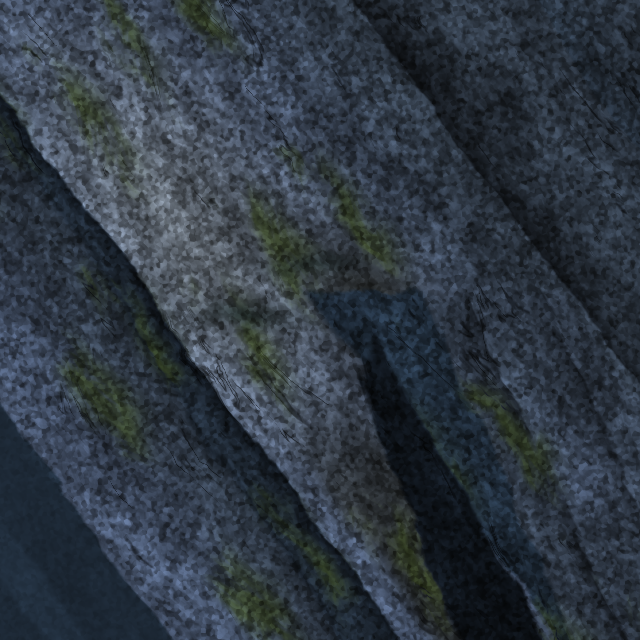
Write a Shadertoy shader that draws this texture.

```glsl
// Draws weathered blue-grey rock slabs with diagonal cracks, shaded hollows and moss.

const vec3 DEEP  = vec3(0.065, 0.090, 0.120);
const vec3 SLATE = vec3(0.110, 0.155, 0.205);
const vec3 DUSK  = vec3(0.170, 0.205, 0.250);
const vec3 BLUE  = vec3(0.235, 0.280, 0.360);
const vec3 PALE  = vec3(0.350, 0.380, 0.415);
const vec3 EARTH = vec3(0.180, 0.195, 0.200);
const vec3 MOSS  = vec3(0.165, 0.205, 0.085);

vec2 hash2(vec2 p) {
    vec3 h = fract(p.xyx * vec3(0.1031, 0.1030, 0.0973));
    h += dot(h, h.yzx + 33.33);
    return fract((h.xx + h.yz) * h.zy);
}

// Soft cellular noise: random cell tones blended by nearness, about -0.5 to 0.5.
float cells(vec2 p, float sharpness) {
    vec2 base = floor(p);
    float sum = 0.0, total = 0.0001;
    for (int y = -1; y <= 1; y++)
    for (int x = -1; x <= 1; x++) {
        vec2 id = base + vec2(x, y);
        vec2 d = id + hash2(id) - p;
        float weight = exp(-sharpness * dot(d, d));
        sum += weight * (hash2(id + 71.0).x - 0.5);
        total += weight;
    }
    return sum / total;
}

// Layered, mutually bent sines, roughly -1 to 1.
float waves(vec2 p) {
    float sum = 0.0, amp = 0.5;
    for (int i = 0; i < 5; i++) {
        p += 0.6 * sin(p.yx * 1.3 + float(i));
        sum += amp * sin(p.x) * cos(p.y);
        p = mat2(1.5, 1.1, -1.1, 1.5) * p + 1.7;
        amp *= 0.62;
    }
    return sum;
}

float rise(float x, float at, float soft) {
    return smoothstep(at - soft, at + soft, x);
}

float band(float x, float lo, float hi, float soft) {
    return rise(x, lo, soft) * (1.0 - rise(x, hi, soft));
}

// Shadow with a crisp start at zero that fades over a given reach.
float shadow(float x, float reach) {
    return rise(x, 0.0, 0.003) * exp(-max(x, 0.0) / reach);
}

float blob(vec2 p, vec2 centre, vec2 radius) {
    vec2 d = (p - centre) / radius;
    return exp(-dot(d, d));
}

// Broken rows of moss; q.x runs across the slabs, q.y along them.
float mossCover(vec2 q, float rough) {
    float cover = 0.0;
    for (int i = 0; i < 5; i++) {
        float row = float(i);
        float across = (q.x - 0.36 - 0.12 * row + 0.022 * rough) / 0.024;
        float along = cos(15.0 * (q.y + 0.21) + 0.9 * sin(row * 2.4));
        cover += exp(-across * across) * smoothstep(-0.5, 1.1, along + 0.9 * rough);
    }
    return cover;
}

// Large slabs, the boulder and the shadows between them.
vec3 slabs(vec2 q, float rough) {
    float c = q.x, s = q.y;
    vec3 col = SLATE * (1.0 + 0.2 * band(c, 0.06, 0.11, 0.006));
    vec3 lower = mix(BLUE, DUSK, 0.9 * rise(c, 0.36, 0.09));
    col = mix(col, lower, rise(c, 0.217, 0.003));

    // Main slab, palest in its upper middle
    float glow = blob(q, vec2(0.61, -0.34), vec2(0.16, 0.32));
    vec3 face = mix(mix(BLUE, DUSK, rise(c, 0.90, 0.13)), PALE, glow);
    face = mix(face, EARTH * 0.85, blob(q, vec2(0.78, -0.09), vec2(0.07, 0.12)));
    face = mix(face, EARTH * 0.8, 0.85 * band(c, 0.55, 0.67, 0.02) * rise(s, 0.05, 0.12));
    col = mix(col, face, rise(c, 0.506, 0.003));

    // Dusky slabs beyond the upper ridge
    float ridge = c - 1.037 - 0.04 * max(s, 0.0);
    vec3 beyond = mix(DUSK, SLATE, 0.5 * shadow(c - 1.262, 0.05));
    beyond *= 1.0 - 0.6 * shadow(ridge, 0.045);
    col = mix(col, beyond, rise(ridge, 0.0, 0.003));

    // Boulder with stepped folds
    float top = s + 0.08 - 0.72 * (c - 0.815);
    float boulder = rise(top, 0.0, 0.006) * band(c, 0.71, 1.03, 0.006);
    float fold = c + 0.22 * s;
    vec3 stone = mix(SLATE, mix(DUSK, BLUE, 0.25), rise(fold, 0.845, 0.004));
    stone *= 1.0 - 0.55 * shadow(0.915 - fold, 0.022);
    stone *= 1.0 - 0.40 * shadow(1.02 - fold, 0.020);
    stone = mix(stone, BLUE * 1.15, 0.75 * blob(q, vec2(0.88, 0.32), vec2(0.045, 0.08)));
    col = mix(col, stone, boulder);

    // Gully, cracks and cave
    float gully = band(c, 0.445 - 0.05 * s, 0.506, 0.008);
    col = mix(col, SLATE, 0.65 * gully);
    col = mix(col, DEEP * 0.75, shadow(0.506 - c, 0.024 + 0.008 * rough));
    col = mix(col, DEEP, 0.7 * shadow(0.450 - 0.05 * s - c, 0.012));
    col *= 1.0 + 0.18 * shadow(c - 0.507, 0.014);
    float cave = band(c, 0.69 - 0.10 * rise(s, 0.2, 0.25), 0.752 - 0.12 * s, 0.005);
    return mix(col, DEEP * 0.75, cave * rise(s + 0.5 * (c - 0.72), -0.025, 0.015));
}

void mainImage(out vec4 fragColor, in vec2 fragCoord) {
    vec2 p = fragCoord / iResolution.y;
    vec2 q = vec2(dot(p, vec2(0.81, 0.59)), dot(p, vec2(0.59, -0.81)));

    // Uneven outlines
    float rough = waves(q * vec2(34.0, 17.0));
    float broad = waves(q.yx * vec2(11.0, 7.0));
    vec2 bent = q + vec2(0.010 * broad + 0.006 * rough, 0.022 * rough);
    vec3 col = slabs(bent, rough);
    // Chipped faces, weather streaks and sparse fissures
    float streak = waves(q * vec2(80.0, 26.0) + 4.0);
    float rock = rise(q.x, 0.217, 0.01);
    float chip = cells(bent * vec2(19.0, 8.0) + 0.3 * rough, 14.0);
    col *= 1.0 + mix(0.3, 1.0, rock) * (0.32 * chip + 0.15 * rough + 0.16 * streak);
    float vein = waves(bent * vec2(24.0, 5.0) + 2.0);
    float fissure = (1.0 - smoothstep(0.0, 0.07, abs(vein))) * rise(broad + rough, 0.35, 0.2);
    col *= 1.0 - 0.50 * fissure * rock;
    // Moss and small hollows
    float moss = mossCover(bent, rough + 0.5 * streak);
    col = mix(col, MOSS * (1.0 + 0.2 * streak), 0.75 * min(moss, 1.0) * rise(col.g, 0.14, 0.04));
    vec2 ragged = p + vec2(0.0, 0.012 * rough);
    float hollow = blob(ragged, vec2(0.385, 0.505), vec2(0.065, 0.020));
    hollow += 0.8 * blob(ragged, vec2(0.49, 0.585), vec2(0.065, 0.014));
    col = mix(col, DEEP + 0.25 * MOSS, 0.8 * min(hollow, 1.0));
    // Fine mineral speckle, weaker on the smooth lower slate
    float grain = 0.65 * cells(p * 165.0, 9.0) + 0.55 * cells(q * vec2(105.0, 80.0) + 9.0, 9.0);
    grain *= mix(0.25, 1.0, rock);
    col *= 1.0 + 0.85 * grain;
    col += vec3(0.010, 0.014, 0.024) * grain;
    fragColor = vec4(clamp(col, 0.0, 1.0), 1.0);
}
```
